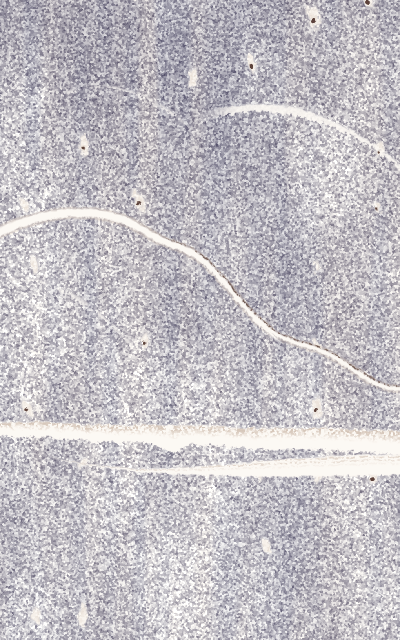
This texture is drawn by a Shadertoy shader. Its source:

```glsl
float hash(vec2 p) {
    vec3 q = fract(p.xyx * 0.1031);
    q += dot(q, q.yzx + 33.33);
    return fract((q.x + q.y) * q.z);
}

// Soft cellular noise: random cell values blended by nearness
float cells(vec2 p, float sharpness) {
    float total = 0.0, weight = 0.0;
    for (int j = -1; j <= 1; j++)
    for (int i = -1; i <= 1; i++) {
        vec2 cell = floor(p) + vec2(i, j);
        vec2 away = cell + vec2(hash(cell), hash(cell + 71.0)) - p;
        float w = exp(-sharpness * dot(away, away));
        total += w * hash(cell + 137.0);
        weight += w;
    }
    return total / weight;
}

// Turns a height difference into a true distance from the curve
float across(float d) {
    return d / (iResolution.x * length(vec2(dFdx(d), dFdy(d))));
}

float cover(float d, float halfWidth) {
    return 1.0 - smoothstep(halfWidth - 0.003, halfWidth + 0.003, abs(d));
}

float span(float x, float from, float to, float fade) {
    return smoothstep(from, from + fade, x) * (1.0 - smoothstep(to - fade, to, x));
}

void mainImage(out vec4 fragColor, in vec2 fragCoord) {
    vec2 p = fragCoord / iResolution.x;
    float x = p.x, y = p.y;
    float grain = cells(p * 220.0, 8.0);
    float crumb = cells(p * vec2(95.0, 75.0), 6.0);
    float ragged = (crumb - 0.5) * 0.008 + (grain - 0.5) * 0.005;
    vec3 chalk = vec3(0.99, 0.975, 0.955);
    vec3 sand = vec3(0.84, 0.78, 0.73);
    vec3 rust = vec3(0.36, 0.26, 0.23);

    // Grainy stone with vertical streaks and worn patches
    float streak = cells(p * vec2(28.0, 2.5), 4.0);
    float patches = cells(p * vec2(8.0, 4.0) + 20.0, 4.0);
    float worn = smoothstep(0.55, 0.9, patches) * smoothstep(0.35, 0.75, crumb);
    float glow = exp(-dot((p - vec2(0.43, 0.17)) * vec2(9.0, 7.0), (p - vec2(0.43, 0.17)) * vec2(9.0, 7.0)));
    float tone = 0.53 + 0.95 * (grain - 0.5) + 0.2 * (streak - 0.5) + 0.16 * (patches - 0.5);
    tone += 0.2 * worn + 0.25 * glow * (0.5 + crumb) - 0.12 * smoothstep(0.9, 1.6, y);
    tone -= 0.3 * smoothstep(0.72, 0.95, cells(p * 170.0 + 9.0, 9.0));

    // Hairline scratches, mostly upright
    for (int i = 0; i < 14; i++) {
        float id = float(i);
        vec2 q = i % 4 == 0 ? p.yx : p;
        vec2 start = vec2(hash(vec2(id, 3.0)), hash(vec2(id, 8.0)) * 1.4);
        float lean = (hash(vec2(id, 5.0)) - 0.5) * 0.4;
        float d = q.x - start.x - lean * (q.y - start.y) - 0.002 * sin(q.y * 25.0);
        float extent = span(q.y, start.y, start.y + 0.35, 0.08);
        tone += 0.3 * cover(d, 0.0005) * extent * smoothstep(0.2, 0.6, crumb);
    }
    vec3 color = mix(vec3(0.53, 0.51, 0.57), vec3(0.96, 0.95, 0.94), tone);
    color += vec3(-0.012, 0.0, 0.014) * (1.0 - 1.5 * streak);

    // Scattered chips, some with a rusty pit
    vec2 grid = p * vec2(7.0, 6.0);
    vec2 cell = floor(grid);
    float chance = hash(cell + 41.0);
    vec2 jitter = 0.4 * vec2(hash(cell + 5.0), hash(cell + 17.0)) - 0.2;
    vec2 local = (fract(grid) - 0.5 - jitter) / vec2(7.0, 6.0);
    local.x += local.y * (hash(cell + 23.0) - 0.5);
    float size = mix(0.006, 0.014, hash(cell + 31.0));
    float chip = length(local * vec2(1.0, 0.5)) + ragged * 1.2 - size;
    float present = step(chance, 0.36);
    color = mix(color, mix(chalk, sand, 0.5 * grain), present * (1.0 - smoothstep(-0.003, 0.003, chip)));
    float pit = length(local + vec2(0.003, 0.006)) + ragged - size * 0.4;
    color = mix(color, rust, step(chance, 0.16) * (1.0 - smoothstep(-0.002, 0.002, pit)));

    // Faint arcs
    float arc = across(y - 1.383 + 2.0 * pow(abs(x - 0.25), 2.0));
    float faint = cover(arc + ragged, 0.003) * span(x, 0.12, 0.5, 0.08);
    arc = across(y - 0.905 + 1.9 * pow(abs(x - 0.03), 2.0));
    faint += cover(arc + ragged, 0.004) * span(x, -0.1, 0.38, 0.08);
    color = mix(color, chalk, 0.65 * clamp(faint, 0.0, 1.0) * smoothstep(0.15, 0.6, crumb));

    // Upper right arc
    arc = across(y - 1.33 + 1.17 * pow(abs(x - 0.645), 2.0));
    float arcMask = cover(arc + ragged, mix(0.010, 0.004, smoothstep(0.7, 0.95, x)));
    color = mix(color, chalk, 0.9 * arcMask * smoothstep(0.48, 0.6, x));

    // Long falling scratch with a shaded upper edge and a spur
    float fall = 1.068 - 0.42 * smoothstep(0.21, 0.98, x) - 1.2 * pow(max(0.2 - x, 0.0), 2.0);
    fall += 0.02 * sin((x - 0.415) * 19.0) * smoothstep(0.3, 0.5, x);
    float d = across(y - fall) + ragged * 0.5;
    float thick = mix(0.010, 0.005, smoothstep(0.2, 0.75, x));
    color = mix(color, sand, 0.45 * cover(d, thick + 0.005));
    float shade = cover(d - thick - 0.002, 0.002) * smoothstep(0.3, 0.55, x);
    color = mix(color, rust, shade * smoothstep(0.25, 0.7, grain));
    color = mix(color, chalk, cover(d, thick));
    float spur = across(y - 0.792 + 0.9 * (x - 0.646));
    color = mix(color, chalk, cover(spur + ragged * 0.4, 0.003) * span(x, 0.62, 0.705, 0.02));

    // Broad ridge: sandy above, chalky below, with one sagging drip
    float drip = 0.011 * exp(-pow((x - 0.43) / 0.03, 2.0));
    float halfWidth = 0.018 + 0.012 * x + drip;
    d = y - 0.527 + 0.033 * x + drip - 0.002 * sin(x * 17.0) + ragged;
    float sandy = smoothstep(-0.1, 0.9, d / halfWidth) * smoothstep(0.15, 0.8, grain);
    color = mix(color, mix(chalk, sand, sandy), cover(d, halfWidth));

    // Tapering lower ridge with lengthwise grooves
    float bend = max(0.42 - x, 0.0) / 0.32;
    d = y - 0.422 - 0.016 * smoothstep(0.42, 1.0, x) - 0.04 * bend * bend + 0.6 * ragged;
    halfWidth = 0.0015 + 0.024 * smoothstep(0.2, 0.9, x);
    float groove = smoothstep(-0.2, 0.8, d / halfWidth) * (0.5 + 0.5 * sin(d * 700.0));
    vec3 ridge = mix(chalk, sand, 0.7 * groove * smoothstep(0.1, 0.7, grain));
    color = mix(color, ridge, cover(d, halfWidth) * smoothstep(0.09, 0.2, x));

    fragColor = vec4(clamp(color, 0.0, 1.0), 1.0);
}
```
